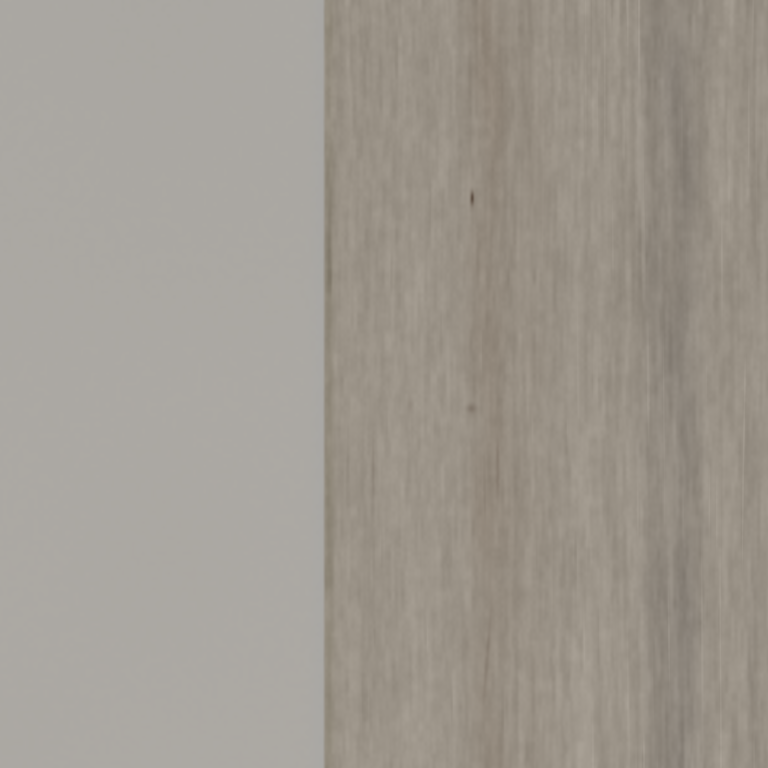
Write a Shadertoy shader that draws this texture.

```glsl
// A smooth warm-grey panel on the left meets a board of pale weathered wood.
// The wood layers ragged vertical bands, stretched value noise for the grain,
// grainy mottling, faint broken pores and a few small dark flecks.

const float SEAM_X = 0.422;
const float SEAM_SOFT = 0.0026;
const vec3 PANEL = vec3(0.670, 0.658, 0.637);
const vec3 WOOD = vec3(0.602, 0.571, 0.527);
const vec3 BROWN_TINT = vec3(0.046, 0.056, 0.061);
const vec3 GREY_TINT = vec3(0.070, 0.067, 0.058);
const float GRAIN_COARSE = 0.026;
const float GRAIN_FINE = 0.044;
const float FIBRE = 0.030;
const float MOTTLE = 0.026;
const float PORE_DEPTH = 0.034;

float hash(vec2 p) {
    vec3 q = fract(vec3(p.xyx) * 0.1031);
    q += dot(q, q.yzx + 33.33);
    return fract((q.x + q.y) * q.z);
}

float noise(vec2 p) {
    vec2 cell = floor(p), f = fract(p);
    f = f * f * (3.0 - 2.0 * f);
    return mix(mix(hash(cell), hash(cell + vec2(1, 0)), f.x),
               mix(hash(cell + vec2(0, 1)), hash(cell + vec2(1, 1)), f.x), f.y);
}

// Soft vertical stripe
float band(float x, float center, float width) {
    float d = (x - center) / width;
    return exp(-d * d);
}

// Soft elongated spot
float fleck(vec2 p, vec2 center, vec2 size) {
    vec2 d = (p - center) / size;
    return exp(-dot(d, d));
}

vec3 panelColor(vec2 p) {
    vec3 color = PANEL + vec3(0.006, 0.005, 0.004) * (0.5 - p.y);
    color += 0.004 * (noise(p * vec2(5.0, 4.0)) - 0.5);
    color += 0.004 * (noise(p * 150.0) - 0.5);
    // Cool reflection beside the seam
    color += vec3(-0.010, -0.004, 0.004) * band(p.x, SEAM_X, 0.016);
    return color;
}

vec3 woodColor(vec2 p) {
    // Grain lines drift slightly along the board
    float drift = 0.010 * (noise(vec2(p.x * 6.0, p.y * 3.5)) - 0.5);
    vec2 g = vec2(p.x + drift, p.y);
    vec3 color = WOOD;

    // Broad tonal bands with ragged borders
    float ragged = g.x + 0.014 * (noise(p * vec2(50.0, 32.0)) - 0.5);
    float wear = 0.5 + noise(vec2(g.x * 40.0, g.y * 9.0 + 4.0));
    float brown = 0.70 * band(ragged, 0.638, 0.026) + 0.25 * band(ragged, 0.69, 0.030);
    float grey = 0.78 * band(ragged, 0.884, 0.030) + 0.24 * band(ragged, 0.843, 0.018)
               + 0.20 * band(ragged, 0.985, 0.014);
    color -= BROWN_TINT * brown * wear + GREY_TINT * grey * wear;
    color += 0.011 * (band(g.x, 0.455, 0.013) + band(g.x, 0.56, 0.045)
                    + band(g.x, 0.755, 0.045) + band(g.x, 0.937, 0.018));

    // Stretched grain, strongest on the right half
    float strength = mix(0.65, 1.1, smoothstep(0.55, 0.9, p.x));
    float coarse = noise(g * vec2(55.0, 3.0)) - 0.5;
    float fine = noise(g * vec2(150.0, 8.0) + 17.0) - 0.5;
    float fibre = noise(g * vec2(230.0, 36.0) + 41.0) - 0.5;
    float mottle = noise(p * vec2(115.0, 75.0) + 9.0) - 0.5;
    float speckle = noise(p * vec2(240.0, 190.0) + 57.0) - 0.5;
    color += strength * (GRAIN_COARSE * coarse + GRAIN_FINE * fine)
           + FIBRE * fibre + MOTTLE * (mottle + 0.5 * speckle);

    // Faint broken pores and pale scratches
    float lane = noise(g * vec2(180.0, 11.0) + 71.0);
    float gate = smoothstep(0.5, 0.85, noise(g * vec2(35.0, 14.0) + 23.0));
    color -= PORE_DEPTH * smoothstep(0.66, 1.0, lane) * gate * (0.7 + fibre);
    float scratch = noise(g * vec2(200.0, 6.0) + 103.0);
    color += 0.030 * smoothstep(0.76, 0.98, scratch) * smoothstep(0.66, 0.84, p.x);

    // Small knots and long dark checks, broken up by the fibres
    float marks = 0.22 * fleck(p, vec2(0.615, 0.741), vec2(0.0026, 0.009))
                + 0.06 * fleck(p, vec2(0.534, 0.473), vec2(0.003, 0.009))
                + 0.07 * fleck(p, vec2(0.614, 0.468), vec2(0.006, 0.006))
                + 0.07 * fleck(p, vec2(0.648, 0.390), vec2(0.0025, 0.030))
                + 0.05 * fleck(p, vec2(0.635 + 0.08 * (p.y - 0.15), 0.150), vec2(0.0025, 0.055))
                + 0.04 * fleck(p, vec2(0.486, 0.390), vec2(0.002, 0.040));
    color -= marks * (1.0 + fibre) * vec3(0.9, 1.0, 1.0);

    // Shaded rounded edge, darkest in the upper half
    float edge = band(p.x, SEAM_X + 0.006, 0.007);
    float edgeWear = 0.5 + 0.6 * noise(vec2(3.0, p.y * 24.0));
    color -= vec3(0.045, 0.043, 0.055) * edge * edgeWear;
    color -= 0.07 * fleck(p, vec2(0.429, 0.660), vec2(0.003, 0.055));
    color -= 0.016 * band(p.x, 0.474, 0.005);

    // Slightly darker toward the top
    return color - 0.012 * (p.y - 0.5);
}

void mainImage(out vec4 fragColor, in vec2 fragCoord) {
    vec2 p = fragCoord / iResolution.xy;
    float wood = smoothstep(SEAM_X - SEAM_SOFT, SEAM_X + SEAM_SOFT, p.x);
    fragColor = vec4(mix(panelColor(p), woodColor(p), wood), 1.0);
}
```
